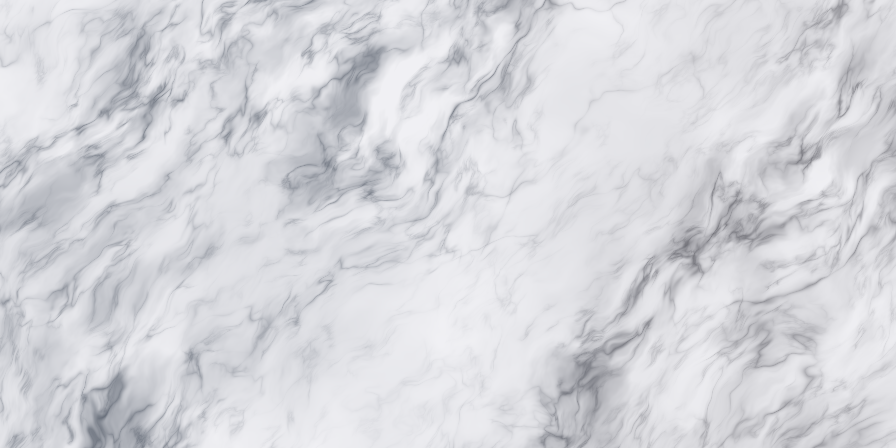
A Shadertoy shader for this texture:

```glsl
const vec3 WHITE = vec3(0.943, 0.943, 0.957);
const vec3 BLUE_GREY = vec3(0.34, 0.37, 0.42);
const vec3 WARM_GREY = vec3(0.36, 0.36, 0.39);

const float GRAIN_ANGLE = 0.88;   // main direction of the veins, radians
const float TURN = 0.42;          // angle between alternating vein layers
const float STRETCH = 0.36;       // elongation along the grain
const float WARP = 0.10;

const int LAYERS = 5;
const float BASE_FREQ = 3.4;
const float FREQ_STEP = 1.6;
const float LAYER_FALLOFF = 0.82;
const float CORE_WIDTH = 0.0042;
const float HALO_WIDTH = 0.014;
const float CORE_GREY = 0.85;
const float HALO_GREY = 0.25;
const float FAINT = 0.13;         // vein strength in the clear stone
const float CLOUD_GREY = 0.25;
const float HAZE_GREY = 0.055;

// Veined bands: position across the grain, half width, strength
const int BAND_COUNT = 4;
const vec3 BANDS[BAND_COUNT] = vec3[](
    vec3(-0.26, 0.19, 0.80),
    vec3(0.17, 0.18, 1.00),
    vec3(0.93, 0.13, 0.95),
    vec3(1.34, 0.25, 0.35));

vec2 hash22(vec2 p) {
    vec3 h = fract(p.xyx * vec3(0.1031, 0.1030, 0.0973));
    h += dot(h, h.yzx + 33.33);
    return fract((h.xx + h.yz) * h.zy) * 2.0 - 1.0;
}

float gradientNoise(vec2 p) {
    vec2 cell = floor(p), f = fract(p);
    vec2 u = f * f * f * (f * (f * 6.0 - 15.0) + 10.0);
    vec2 e = vec2(0.0, 1.0);
    float a = dot(hash22(cell), f);
    float b = dot(hash22(cell + e.yx), f - e.yx);
    float c = dot(hash22(cell + e.xy), f - e.xy);
    float d = dot(hash22(cell + e.yy), f - e.yy);
    return 2.0 * mix(mix(a, b, u.x), mix(c, d, u.x), u.y);
}

float fbm(vec2 p) {
    float sum = 0.0, amp = 0.55;
    for (int i = 0; i < 5; i++) {
        sum += amp * gradientNoise(p);
        p = mat2(1.6, 1.2, -1.2, 1.6) * p + 17.3;
        amp *= 0.5;
    }
    return sum;
}

// x runs along the grain, y across it
vec2 alongAcross(vec2 p, float angle) {
    vec2 dir = vec2(cos(angle), sin(angle));
    return vec2(dot(p, dir), dot(p, vec2(dir.y, -dir.x)));
}

float bandStrength(float across) {
    float sum = 0.0;
    for (int i = 0; i < BAND_COUNT; i++) {
        float d = (across - BANDS[i].x) / BANDS[i].y;
        sum += BANDS[i].z * exp(-d * d);
    }
    return sum;
}

// Broken dark cores with soft halos along the zero lines of the noise
float veins(vec2 p, float zone) {
    float sum = 0.0, freq = BASE_FREQ, weight = 1.0;
    for (int i = 0; i < LAYERS; i++) {
        float angle = GRAIN_ANGLE + TURN * (float(i % 2) - 0.5);
        vec2 q = alongAcross(p, angle) * vec2(STRETCH, 1.0) * freq;
        q += 23.7 * float(i + 1);
        float ridge = abs(fbm(q));
        float core = exp(-ridge / (CORE_WIDTH * freq));
        float halo = exp(-ridge / (HALO_WIDTH * freq));
        float fade = smoothstep(-0.1, 0.35, gradientNoise(q * 0.8 + 51.0));
        float clump = clamp(0.8 + 1.8 * gradientNoise(p * 17.0 + q), 0.15, 1.8);
        sum += weight * fade * (CORE_GREY * core * clump + HALO_GREY * halo);
        freq *= FREQ_STEP;
        weight *= LAYER_FALLOFF;
    }
    return sum * (FAINT + zone);
}

void mainImage(out vec4 fragColor, in vec2 fragCoord) {
    vec2 p = fragCoord / iResolution.y;
    vec2 bend = vec2(fbm(p * 2.2 + 4.1), fbm(p * 2.2 + 31.6));
    vec2 stone = p + WARP * bend;
    vec2 q = alongAcross(stone, GRAIN_ANGLE);

    // Bands broken into patches
    float patches = fbm(q * vec2(2.0, 4.6) + 9.2);
    float zone = bandStrength(q.y) * clamp(0.75 + 1.9 * patches, 0.08, 1.25);

    // Mottled clouding with pale lenses under the veins
    float cloud = clamp(0.5 + 2.6 * fbm(q * vec2(4.5, 11.0) + 70.4), 0.0, 1.6);
    float haze = clamp(0.8 + 2.5 * fbm(stone * 1.9 + 45.8), 0.0, 1.8);

    float grey = HAZE_GREY * haze + CLOUD_GREY * zone * cloud;
    grey += veins(stone, zone);
    grey = 0.9 * (1.0 - exp(-1.15 * grey));

    vec3 slate = mix(BLUE_GREY, WARM_GREY, smoothstep(0.8, 1.6, p.x));
    fragColor = vec4(mix(WHITE, slate, grey), 1.0);
}
```
